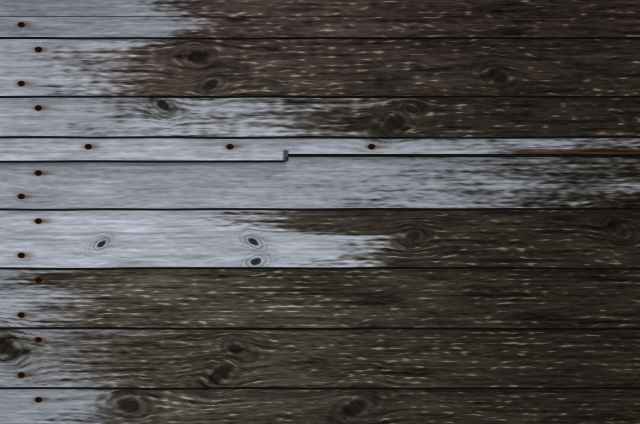
A Shadertoy shader for this texture:

```glsl
// Each board: top seam, reach of bleaching, softness of that reach, paleness
const vec4 BOARDS[9] = vec4[9](
    vec4(0.0, .28, .07, .82), vec4(.090, .17, .12, .95), vec4(.2285, .42, .28, .95),
    vec4(.324, .97, .33, 1.03), vec4(.371, .86, .33, .93), vec4(.494, .40, .08, 1.05),
    vec4(.633, .07, .11, .88), vec4(.775, .10, .18, .82), vec4(.916, .17, .11, .88));

// Each knot: centre and radius
const vec3 KNOTS[16] = vec3[16](
    vec3(.465, .135, .024), vec3(.494, .200, .017), vec3(.383, .248, .016), vec3(.924, .291, .025),
    vec3(.966, .258, .013), vec3(1.166, .18, .021), vec3(.238, .575, .010), vec3(.594, .570, .011),
    vec3(.966, .559, .017), vec3(.600, .617, .012), vec3(1.448, .54, .020), vec3(.518, .882, .027),
    vec3(.552, .822, .017), vec3(.303, .957, .025), vec3(.828, .965, .028), vec3(.010, .817, .029));

vec2 gradientAt(vec2 cell) {
    cell = vec2(dot(cell, vec2(127.1, 311.7)), dot(cell, vec2(269.5, 183.3)));
    return 2.0 * fract(sin(cell) * 43758.5) - 1.0;
}

float noise(vec2 p) {
    vec2 i = floor(p), f = fract(p), u = f * f * (3.0 - 2.0 * f);
    vec2 e = vec2(0, 1);
    return mix(
        mix(dot(gradientAt(i), f), dot(gradientAt(i + e.yx), f - e.yx), u.x),
        mix(dot(gradientAt(i + e), f - e), dot(gradientAt(i + 1.0), f - 1.0), u.x), u.y);
}

float fbm(vec2 p) {
    float sum = 0.0, gain = 0.6;
    for (int i = 0; i < 4; i++) {
        sum += gain * noise(p);
        p = p * vec2(2.1, 1.8) + 5.3;
        gain *= 0.6;
    }
    return sum;
}

// The fourth seam steps up where the short plank ends
float seamHeight(int i, float x) {
    float y = i == 4 ? mix(.381, .367, smoothstep(.666, .678, x)) : BOARDS[i].x;
    return y + .002 * noise(vec2(x * 5.0, float(i) + .5));
}

// Paints a rust stain trailing along the grain and a dark nail head
vec3 addNail(vec3 colour, vec2 d) {
    float stain = exp(-dot(d * vec2(d.x > 0.0 ? 38.0 : 75.0, 150.0), d * vec2(d.x > 0.0 ? 38.0 : 75.0, 150.0)));
    colour = mix(colour, vec3(.30, .19, .13), .75 * stain);
    return mix(colour, vec3(.10, .065, .05), smoothstep(.009, .005, length(d * vec2(.85, 1.1))));
}

void mainImage(out vec4 fragColor, in vec2 fragCoord) {
    vec2 uv = fragCoord / iResolution.xy;
    vec2 p = vec2(1.5 * uv.x, 1.0 - uv.y);

    // Find the board and the nearest seam
    int board = 0;
    float top = -1.0, bottom = 1.2, seam = 1.0;
    for (int i = 1; i < 9; i++) {
        float y = seamHeight(i, p.x);
        if (p.y > y) { board = i; top = y; }
        else bottom = min(bottom, y);
        seam = min(seam, abs(p.y - y));
    }
    float across = (p.y - top) / (bottom - top);
    vec4 plank = BOARDS[board];

    // Bend the grain around knots
    vec2 grain = p + float(board) * vec2(7.3, 3.1);
    float core = 0.0, halo = 0.0, rings = 0.0;
    for (int i = 0; i < 16; i++) {
        vec2 d = (p - KNOTS[i].xy) / KNOTS[i].z;
        d.y += .45 * sin(float(i) * 2.4) * d.x;
        d.x *= .65;
        float r = length(d) + .25 * noise(p * 90.0);
        float pull = exp(-.3 * r * r);
        grain.y -= d.y * KNOTS[i].z * pull * .8;
        core = max(core, smoothstep(.85, .35, r));
        halo = max(halo, pull);
        rings += pull * sin(9.0 * r);
    }
    float broad = fbm(grain * vec2(3.0, 22.0));
    float fine = fbm(grain * vec2(8.0, 110.0));
    float fleck = noise(grain * vec2(45.0, 160.0));
    float patches = fbm(p * vec2(4.0, 9.0) + 20.0);

    // Bleaching fades to the right, in a tongue on the sixth board
    float reach = plank.y;
    if (board == 5) reach += .21 * smoothstep(.3, .5, across) - .08 * smoothstep(.65, .85, across);
    if (board == 1) reach += .1 * smoothstep(.25, .0, across);
    float bleach = (reach - uv.x) / plank.z + 1.6 * broad + 1.3 * fine + .8 * fleck + .8 * patches;
    bleach = smoothstep(-.9, .9, bleach - .7 * halo);

    vec3 pale = vec3(.60, .62, .66) * plank.w * (1.0 + .4 * fine + .25 * broad + .15 * fleck);
    pale *= 1.0 - .18 * smoothstep(.35, 1.0, uv.x);
    vec3 aged = mix(vec3(.28, .26, .25), vec3(.15, .135, .122), smoothstep(.15, .95, uv.x));
    aged *= 1.0 + 1.1 * fine + .6 * broad + .5 * fleck;
    aged *= mix(vec3(1.05, .96, .94), vec3(1.02, 1.02, .93), smoothstep(.05, .35, p.y));
    aged += vec3(.17, .165, .15) * smoothstep(.2, .55, fleck + .7 * fine + .4 * patches);
    vec3 colour = mix(aged, pale, bleach);

    // Knots
    colour *= 1.0 + .14 * rings - .2 * halo;
    colour = mix(colour, vec3(.105, .085, .08) * (1.0 + fine), .85 * core);

    // Nails: a staggered pair on the left, an even row on the narrow board
    if (board == 3) {
        float column = clamp(round((p.x - .207) / .332), 0.0, 2.0);
        colour = addNail(colour, p - vec2(.207 + .332 * column, .346));
    } else {
        colour = addNail(colour, p - vec2(.09, top + .027));
        if (board != 2) colour = addNail(colour, p - vec2(.05, bottom - .031));
    }

    // Split sliver and open gap beside the short plank
    float sliver = smoothstep(1.17, 1.23, p.x) * smoothstep(.350, .354, p.y) * smoothstep(.368, .364, p.y);
    colour = mix(colour, vec3(.22, .145, .11) * (1.0 + fine), .85 * sliver);
    float gap = smoothstep(.670, .676, p.x) * smoothstep(.0048, .002, abs(p.y - .3665));
    float plankEnd = smoothstep(.010, .002, abs(p.x - .670)) * smoothstep(.351, .358, p.y) * smoothstep(.384, .378, p.y);

    // Seams, their shadows and a hairline crack
    colour *= 1.0 - (board == 4 ? .45 : .2) * exp(-max(p.y - top, 0.0) * 80.0);
    float crack = smoothstep(.002, .0005, abs(p.y - .04 - .003 * noise(vec2(p.x * 4.0, .5))));
    float dark = max(max(smoothstep(.0036, .0012, seam), gap), max(.7 * plankEnd, .5 * crack));
    colour = mix(colour, vec3(.055, .045, .045), .92 * dark);

    fragColor = vec4(clamp(colour, 0.0, 1.0), 1.0);
}
```
